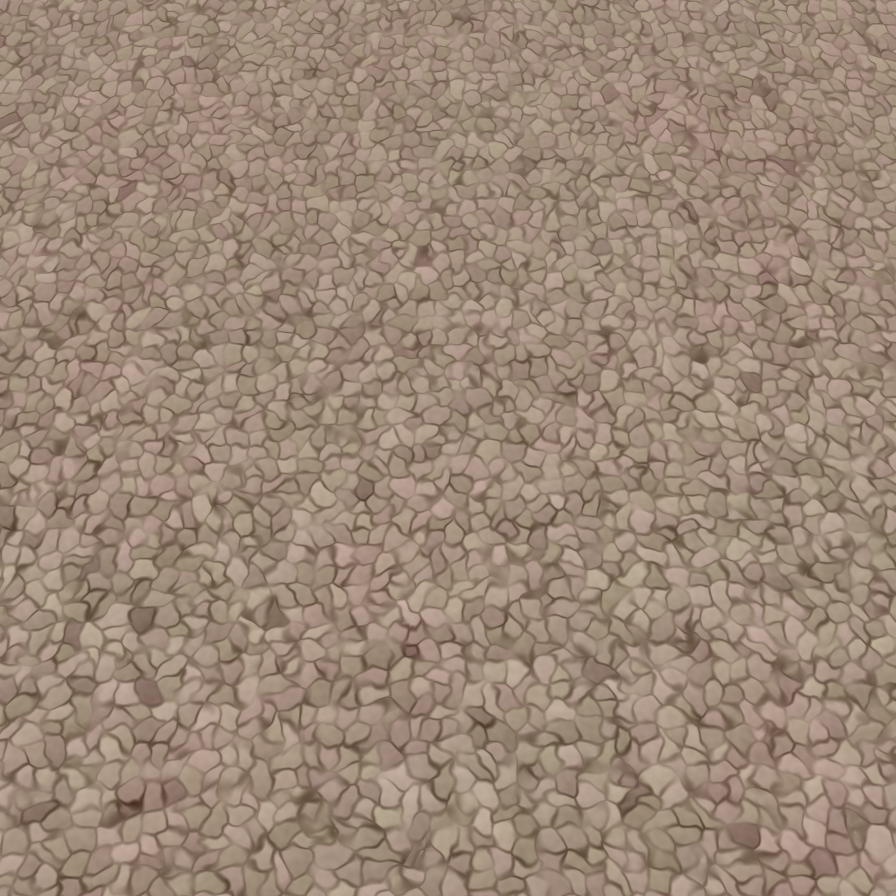
Give the GLSL for this texture, as a Shadertoy shader.

```glsl
// Beige gravel bed seen at a slant, its chips shrinking towards the top.
// Soft Voronoi cells with stretched, randomly turned metrics form the chips;
// gradient noise bends them, varies the crevices and adds broad stains.
#define DENSITY 39.0      // chips across the bottom edge
#define RECEDE 0.42       // strength of the perspective
#define FLATTEN 0.3       // extra vertical squash with distance
#define GAP_WIDTH 0.34    // crevice width in chip units
#define GAP_DARK 0.20     // crevice depth
#define TONE 0.668        // red level of an average chip
#define TONE_SPREAD 0.125 // variation from chip to chip
#define TINT_SPREAD 0.045 // pink to ochre variation
#define SOFTNESS 12.0     // higher gives crisper chip borders
#define FAR_CONTRAST 0.72 // contrast left at the top

vec3 hash3(vec2 p) {
    vec3 h = fract(p.xyx * vec3(0.1031, 0.1030, 0.0973));
    h += dot(h, h.yxz + 33.33);
    return fract((h.xxy + h.yzz) * h.zyx);
}

float cornerSlope(vec2 cell, vec2 offset) {
    float angle = 6.2832 * hash3(cell + 71.0).x;
    return dot(vec2(cos(angle), sin(angle)), offset);
}

float gradientNoise(vec2 p) {
    vec2 i = floor(p), f = fract(p);
    vec2 u = f * f * f * (f * (f * 6.0 - 15.0) + 10.0);
    vec2 e = vec2(1.0, 0.0);
    return mix(
        mix(cornerSlope(i, f), cornerSlope(i + e, f - e), u.x),
        mix(cornerSlope(i + e.yx, f - e.yx), cornerSlope(i + 1.0, f - 1.0), u.x),
        u.y);
}

// Returns tone offset, tint, and the difference of the two nearest distances.
vec3 chips(vec2 p) {
    vec2 base = floor(p);
    float nearest = 9.0, second = 9.0, total = 0.0;
    vec2 blended = vec2(0.0);
    for (int y = -2; y <= 2; y++)
    for (int x = -2; x <= 2; x++) {
        vec2 cell = base + vec2(x, y);
        vec3 place = hash3(cell);
        vec3 look = hash3(cell + 157.0);
        vec2 r = p - cell - 0.5 - 0.86 * (place.xy - 0.5);

        // Stretch the metric along a random axis
        float angle = 3.1416 * place.z;
        vec2 axis = vec2(cos(angle), sin(angle));
        float stretch = mix(1.0, 1.5, look.z);
        vec2 local = vec2(dot(r, axis) / stretch, dot(r, vec2(-axis.y, axis.x)) * stretch);
        float d = mix(length(local), abs(local.x) + abs(local.y), 0.2);
        second = min(second, max(nearest, d));
        nearest = min(nearest, d);

        // Chip colour, lit from the upper left, with rare dark red chips
        float rare = smoothstep(0.975, 0.985, fract(look.z * 17.0 + place.x));
        float tone = TONE_SPREAD * (look.x - 0.5) - 0.10 * rare;
        tone += 0.05 * dot(r, vec2(-0.5, 0.85));
        float weight = exp(-SOFTNESS * d);
        blended += weight * vec2(tone, look.y - 0.5 + 0.4 * rare);
        total += weight;
    }
    return vec3(blended / total, second - nearest);
}

void mainImage(out vec4 fragColor, in vec2 fragCoord) {
    vec2 uv = fragCoord / iResolution.xy;

    // Ground plane receding upwards
    float depth = 1.0 / (1.0 - RECEDE * uv.y);
    vec2 ground = vec2((uv.x - 0.5) * depth,
                       (pow(depth, FLATTEN) - 1.0) / (FLATTEN * RECEDE));
    vec2 p = ground * DENSITY + 40.0;
    vec2 bend = vec2(gradientNoise(p * 1.2), gradientNoise(p * 1.2 + 19.0));
    vec3 chip = chips(p + 0.36 * bend);

    // Uneven crevices between the chips
    float gap = 1.0 - smoothstep(0.0, GAP_WIDTH, chip.z);
    float gapDepth = clamp(0.8 + 1.2 * gradientNoise(p * 0.8 + 7.0), 0.12, 1.4);
    float detail = chip.x - GAP_DARK * gap * gapDepth;
    detail += 0.035 * gradientNoise(p * 2.6) + 0.025 * gradientNoise(p * 0.45);

    // Fade the contrast around the mean with distance
    float meanDetail = -0.045;
    float contrast = mix(1.0, FAR_CONTRAST, smoothstep(0.35, 1.0, uv.y));
    float tone = TONE + meanDetail + (detail - meanDetail) * contrast;

    // Warm beige, shifted to pink or ochre by chip and by broad stains
    float stain = gradientNoise(uv * 4.0 + 3.0) + 0.6 * gradientNoise(uv * 11.0);
    float tint = TINT_SPREAD * (chip.y + 0.4 * stain);
    vec3 color = vec3(tone) - vec3(0.0, 0.079, 0.145);
    color += tint * vec3(0.25, -0.35, 0.45);
    color += 0.012 * stain * vec3(0.4, -0.2, -0.6);
    fragColor = vec4(clamp(color, 0.0, 1.0), 1.0);
}
```
